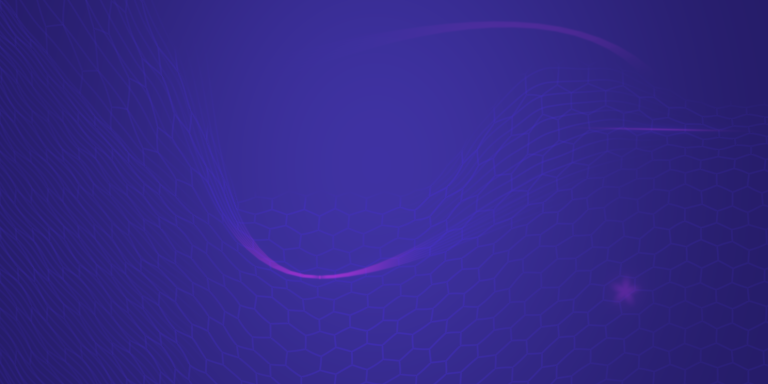
Write a Shadertoy shader that draws this background.

```glsl
// Violet backdrop with a folded hexagonal net, thin magenta creases and a soft star.

const vec3 CENTER_VIOLET = vec3(0.248, 0.198, 0.638);
const vec3 EDGE_INDIGO   = vec3(0.147, 0.110, 0.412);
const vec3 NET_BLUE      = vec3(0.270, 0.180, 0.820);
const vec3 CREASE_BLUE   = vec3(0.290, 0.190, 0.900);
const vec3 CREASE_PINK   = vec3(0.780, 0.200, 0.880);
const vec3 STAR_PURPLE   = vec3(0.440, 0.170, 0.690);

vec2 hashGradient(vec2 cell) {
    float angle = 6.2831853 * fract(sin(dot(cell, vec2(127.1, 311.7))) * 4375.85);
    return vec2(cos(angle), sin(angle));
}

float gradientNoise(vec2 p) {
    vec2 i = floor(p), f = fract(p), o = vec2(1.0, 0.0);
    vec2 u = f * f * f * (f * (f * 6.0 - 15.0) + 10.0);
    float low = mix(dot(hashGradient(i), f), dot(hashGradient(i + o), f - o), u.x);
    float high = mix(dot(hashGradient(i + o.yx), f - o.yx), dot(hashGradient(i + 1.0), f - 1.0), u.x);
    return mix(low, high, u.y);
}

// Height of the valley crease, and of the upper rim of the net
float creaseHeight(float x) {
    float left = max(0.83 - x, 0.0);
    return 0.275 + 0.33 * smoothstep(0.82, 1.8, x) + 2.7 * left * left / (1.0 + 1.8 * left);
}

float rimHeight(float x) {
    return 0.47 + 2.3 * max(0.62 - x, 0.0)
         + 0.34 * smoothstep(1.05, 1.43, x) - 0.10 * smoothstep(1.55, 1.85, x);
}

// Net coordinates: rows fan out between crease and rim, and tighten just below the crease
vec2 netCoords(vec2 p) {
    float h = p.y - creaseHeight(p.x);
    float above = 4.0 * h / (rimHeight(p.x) - creaseHeight(p.x));
    float below = h / 0.052 - 0.8 * (1.0 - exp(min(h, 0.0) / 0.06));
    return vec2(p.x / 0.083, 0.866 * (h > 0.0 ? above : below));
}

// Distance to the nearest hexagon edge (x) and the edge normal (yz)
vec3 hexEdge(vec2 q) {
    vec2 tile = vec2(1.0, 1.7320508);
    vec2 a = mod(q, tile) - 0.5 * tile;
    vec2 b = mod(q - 0.5 * tile, tile) - 0.5 * tile;
    vec2 c = dot(a, a) < dot(b, b) ? a : b;
    vec2 side = sign(c), slant = vec2(0.5, 0.8660254);
    float dSlant = dot(abs(c), slant), dSide = abs(c.x);
    return dSlant > dSide ? vec3(0.5 - dSlant, slant * side) : vec3(0.5 - dSide, side.x, 0.0);
}

// Line strength for a distance d in net units along a normal
float evenLine(float d, vec2 normal, vec2 dqdx, vec2 dqdy, float width) {
    float slope = length(vec2(dot(normal, dqdx), dot(normal, dqdy))) * iResolution.y;
    return 1.0 - smoothstep(0.0, width + 0.8 / iResolution.y, d / max(slope, 1e-3));
}

// Distance to a cubic curve (x) and the position along it (y)
vec2 curve(vec2 p, vec2 a, vec2 b, vec2 c, vec2 d) {
    const int STEPS = 20;
    vec2 best = vec2(1e3, 0.0), last = a;
    for (int i = 1; i <= STEPS; i++) {
        float t = float(i) / float(STEPS), s = 1.0 - t;
        vec2 next = s * s * s * a + 3.0 * s * s * t * b + 3.0 * s * t * t * c + t * t * t * d;
        vec2 along = next - last;
        float k = clamp(dot(p - last, along) / dot(along, along), 0.0, 1.0);
        float dist = length(p - last - k * along);
        if (dist < best.x) best = vec2(dist, (float(i) - 1.0 + k) / float(STEPS));
        last = next;
    }
    return best;
}

float stroke(float d, float width) { return exp(-d * d / (width * width)); }

vec3 blend(vec3 base, vec3 tint, float amount) { return mix(base, tint, clamp(amount, 0.0, 1.0)); }

void mainImage(out vec4 fragColor, in vec2 fragCoord) {
    vec2 p = fragCoord / iResolution.xy * vec2(2.0, 1.0);

    // Radial backdrop
    float away = length((p - vec2(0.98, 0.57)) * vec2(1.0, 0.8));
    vec3 col = mix(CENTER_VIOLET, EDGE_INDIGO, smoothstep(0.0, 1.15, away));

    // Irregular hexagons, with fine row lines on the left slope and right fan
    vec2 warp = 0.016 * vec2(gradientNoise(p * 7.0), gradientNoise(p * 7.0 + 31.0));
    vec2 q = netCoords(p + warp);
    vec2 dqdx = dFdx(q), dqdy = dFdy(q);
    vec3 edge = hexEdge(q);
    float net = evenLine(edge.x, edge.yz, dqdx, dqdy, 0.0025);
    float row = abs(fract(q.y * 2.6) - 0.5) / 2.6;
    float hatch = evenLine(row, vec2(0.0, 1.0), dqdx, dqdy, 0.0025);
    float closed = 1.0 - smoothstep(-0.01, 0.04, p.y - rimHeight(p.x));
    float sides = 1.0 - smoothstep(0.15, 0.75, abs(p.x - 0.95));
    float slope = 1.0 - smoothstep(0.3, 0.62, p.x);
    float fan = stroke(p.x - 1.38, 0.22) * smoothstep(-0.03, 0.05, p.y - creaseHeight(p.x));
    float patches = 0.8 + 0.5 * gradientNoise(p * 4.0 + 9.0);
    col = blend(col, NET_BLUE, net * closed * patches * mix(0.16, 0.42, sides));
    col = blend(col, NET_BLUE, hatch * closed * patches * (0.17 * slope + 0.32 * fan));

    // Strands that gather into each crease
    for (int i = 0; i < 7; i++) {
        float k = float(i) / 3.0 - 1.0;
        vec2 low = vec2(0.833, 0.278 + 0.003 * k);
        vec2 left = curve(p, vec2(0.43 + 0.09 * k, 0.95), vec2(0.534 + 0.035 * k, 0.74),
                          vec2(0.534 + 0.02 * k, 0.278), low);
        vec2 right = curve(p, low, vec2(1.07, 0.278), vec2(1.38, 0.52 + 0.06 * k),
                           vec2(1.67, 0.61 + 0.07 * k));
        vec2 top = curve(p, vec2(0.57, 0.77 + 0.04 * k), vec2(1.0, 0.93),
                         vec2(1.5, 1.04 + 0.008 * k), vec2(1.71 + 0.02 * k, 0.785));
        float leftFade = smoothstep(0.0, 0.85, left.y) * (1.0 - 0.5 * smoothstep(0.97, 1.0, left.y));
        float rightFade = (1.0 - smoothstep(0.1, 0.9, right.y)) * mix(0.5, 1.0, smoothstep(0.0, 0.03, right.y));
        float topFade = smoothstep(0.0, 0.6, top.y) * (1.0 - smoothstep(0.8, 1.0, top.y));
        vec3 leftTint = mix(CREASE_BLUE, CREASE_PINK, smoothstep(0.6, 0.8, left.y));
        vec3 rightTint = mix(CREASE_PINK, CREASE_BLUE, smoothstep(0.15, 0.42, right.y));
        vec3 topTint = mix(CREASE_BLUE, CREASE_PINK, smoothstep(0.15, 0.5, top.y));
        col = blend(col, leftTint, 0.23 * leftFade * stroke(left.x, 0.0026));
        col = blend(col, rightTint, 0.23 * rightFade * stroke(right.x, 0.0028));
        col = blend(col, topTint, 0.065 * topFade * stroke(top.x, 0.003));
        col = blend(col, CREASE_BLUE, 0.014 * (leftFade * stroke(left.x, 0.025)
                                            + rightFade * stroke(right.x, 0.03)));
    }

    // Flat pinch of light on the right
    float pinch = stroke(p.x - 1.72, 0.13);
    col = blend(col, CREASE_PINK, 0.28 * pinch * stroke(p.y - 0.663 + 0.02 * (p.x - 1.72), 0.003));
    col = blend(col, CREASE_BLUE, 0.12 * pinch * stroke(p.y - 0.663, 0.014));

    // Soft star
    vec2 s = p - vec2(1.628, 0.242);
    float reach = 0.034 + 0.008 * cos(5.0 * atan(s.y, s.x) - 1.0);
    float star = 1.0 - smoothstep(0.1 * reach, 1.25 * reach, length(s));
    col = blend(col, STAR_PURPLE, 0.42 * star + 0.2 * stroke(length(s), 0.042));

    fragColor = vec4(col, 1.0);
}
```
